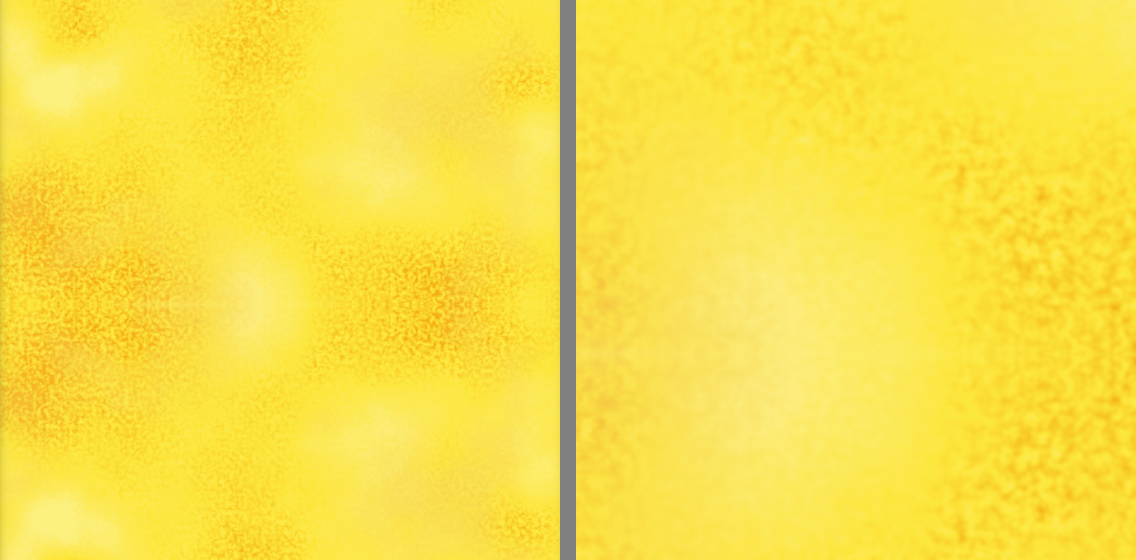
Left: the whole. Right: its middle third, enlarged.
This texture is drawn by a Shadertoy shader. Its source:

```glsl
// Mottled yellow watercolour paper: soft mirrored washes with amber pigment grain.
#define MIRROR_Y 0.456
#define GRAIN_SCALE 122.0
#define GRAIN_FAINT 0.10
#define GRAIN_STRONG 0.85
#define CLOUD_SCALE 5.0
#define CLOUD_AMOUNT 0.55
#define BASE_TONE 0.47
#define WASH_WARP 0.07

const vec3 PALE   = vec3(0.99, 0.94, 0.50);
const vec3 BUTTER = vec3(0.99, 0.915, 0.34);
const vec3 LEMON  = vec3(0.99, 0.905, 0.24);
const vec3 GOLD   = vec3(0.98, 0.85, 0.19);
const vec3 AMBER  = vec3(0.97, 0.78, 0.14);
const vec3 ORANGE = vec3(0.96, 0.68, 0.08);
const vec3 TAN    = vec3(0.96, 0.82, 0.38);

// Broad washes: centre x, distance from the mirror line, radius, tone shift
const vec4 WASHES[11] = vec4[11](
    vec4(0.20, 0.06, 0.17, 0.40), vec4(0.82, 0.00, 0.12, 0.42),
    vec4(0.62, 0.07, 0.10, 0.26), vec4(0.05, 0.18, 0.08, 0.36),
    vec4(0.10, 0.38, 0.10, -0.62), vec4(0.65, 0.29, 0.11, -0.46),
    vec4(0.45, 0.00, 0.09, -0.34), vec4(0.45, 0.51, 0.13, 0.36),
    vec4(0.92, 0.41, 0.07, 0.32), vec4(0.95, 0.27, 0.13, -0.24),
    vec4(0.14, 0.49, 0.06, 0.48));

float hash(vec2 cell) {
    uvec2 q = uvec2(ivec2(cell) + 4096) * uvec2(1597334673u, 3812015801u);
    uint h = (q.x ^ q.y) * 1597334673u;
    h = (h ^ (h >> 15)) * 2246822519u;
    return float((h ^ (h >> 13)) >> 8) / 16777216.0;
}

float cornerSlope(vec2 cell, vec2 offset) {
    float angle = 6.28318 * hash(cell);
    return dot(vec2(cos(angle), sin(angle)), offset);
}

// Gradient noise, about -0.7 to 0.7
float noise(vec2 p) {
    vec2 i = floor(p), f = fract(p);
    vec2 s = f * f * f * (f * (f * 6.0 - 15.0) + 10.0);
    vec2 e = vec2(1.0, 0.0);
    float low  = mix(cornerSlope(i, f), cornerSlope(i + e, f - e), s.x);
    float high = mix(cornerSlope(i + e.yx, f - e.yx), cornerSlope(i + 1.0, f - 1.0), s.x);
    return mix(low, high, s.y);
}

float clouds(vec2 p) {
    float sum = 0.0, weight = 0.6;
    for (int octave = 0; octave < 4; octave++) {
        sum += weight * noise(p);
        p = mat2(1.6, 1.2, -1.2, 1.6) * p + 17.3;
        weight *= 0.5;
    }
    return sum;
}

float spot(vec2 p, vec2 centre, float radius) {
    vec2 d = (p - centre) / radius;
    return exp(-dot(d, d));
}

vec3 pigment(float tone) {
    float t = clamp(tone, 0.0, 1.25) * 4.0;
    vec3 c = mix(PALE, BUTTER, clamp(t, 0.0, 1.0));
    c = mix(c, LEMON, clamp(t - 1.0, 0.0, 1.0));
    c = mix(c, GOLD, clamp(t - 2.0, 0.0, 1.0));
    c = mix(c, AMBER, clamp(t - 3.0, 0.0, 1.0));
    return mix(c, ORANGE, clamp(t - 4.0, 0.0, 1.0));
}

void mainImage(out vec4 fragColor, in vec2 fragCoord) {
    vec2 uv = fragCoord / iResolution.xy;
    vec2 p = vec2(uv.x, abs(uv.y - MIRROR_Y));

    // Washes with wandering borders
    vec2 warp = vec2(clouds(p * 7.0 + 31.0), clouds(p * 7.0 + 73.0));
    vec2 warped = p + WASH_WARP * warp;
    float tone = BASE_TONE + CLOUD_AMOUNT * clouds(p * CLOUD_SCALE + 5.0);
    for (int i = 0; i < 11; i++) {
        tone += WASHES[i].w * spot(warped, WASHES[i].xy, WASHES[i].z);
    }

    // Curdled grain, strongest where pigment pools
    vec2 g = p * GRAIN_SCALE;
    float grain = noise(g + 0.6 * noise(g * 0.5)) + 0.45 * noise(g * 1.9 + 40.0);
    float pooling = smoothstep(0.3, 1.0, tone + 0.35 * clouds(p * 14.0 + 90.0));
    tone += grain * mix(GRAIN_FAINT, GRAIN_STRONG, pooling);
    vec3 color = pigment(tone);

    // Dusty tan bloom
    float dust = spot(warped, vec2(0.37, 0.0), 0.10) + spot(warped, vec2(0.74, 0.33), 0.09)
               + 0.8 * spot(warped, vec2(0.04, 0.17), 0.07)
               + smoothstep(0.05, 0.45, clouds(p * 4.0 + 150.0));
    color = mix(color, TAN, 0.5 * clamp(dust, 0.0, 1.0) * (0.75 + 0.5 * grain));

    // Faint fold on the mirror line and darkened left edge
    float fold = exp(-p.y * 180.0) * smoothstep(0.15, 0.3, p.x) * smoothstep(0.62, 0.5, p.x);
    color = mix(color, PALE, 0.3 * fold);
    color *= 1.0 - 0.12 * exp(-uv.x * 160.0) - 0.05 * exp(-(1.0 - uv.x) * 200.0);

    fragColor = vec4(clamp(color, 0.0, 1.0), 1.0);
}
```
